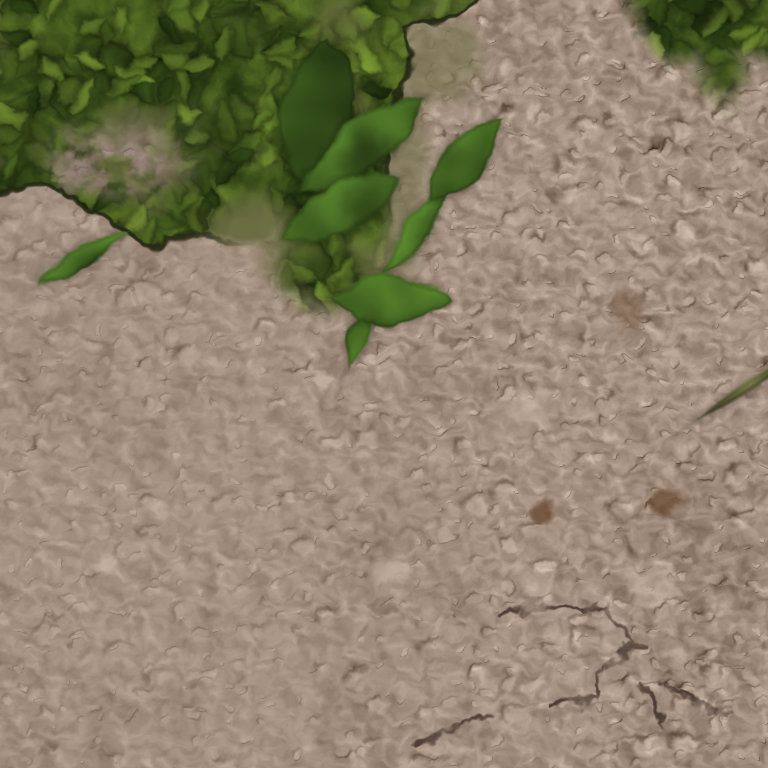
This texture is drawn by a Shadertoy shader. Its source:

```glsl
// Dry pebbled soil with fine cracks, bordered above by leafy green ground cover.

vec2 hash2(vec2 p) {
  vec3 q = fract(p.xyx * vec3(.1031, .103, .0973));
  q += dot(q, q.yzx + 33.33);
  return fract((q.xx + q.yz) * q.zy);
}

float corner(vec2 cell, vec2 offset) {
  return dot(hash2(cell) * 2. - 1., offset);
}

float gradientNoise(vec2 p) {
  vec2 i = floor(p), f = fract(p), e = vec2(1, 0);
  vec2 u = f * f * (3. - 2. * f);
  return mix(mix(corner(i, f), corner(i + e, f - e), u.x),
    mix(corner(i + e.yx, f - e.yx), corner(i + 1., f - 1.), u.x), u.y);
}

float fbm(vec2 p) {
  float sum = 0., amp = .6;
  for (int i = 0; i < 4; i++) {
    sum += amp * gradientNoise(p);
    p = mat2(1.6, 1.2, -1.2, 1.6) * p + 7.3;
    amp *= .5;
  }
  return sum;
}

vec2 warp(vec2 p, float freq, float amount) {
  return p + amount * vec2(fbm(p * freq + 3.), fbm(p * freq + 41.));
}

// Distance to the segment from s.xy to s.zw.
float segment(vec2 p, vec4 s) {
  vec2 ab = s.zw - s.xy, q = p - s.xy;
  return length(q - ab * clamp(dot(q, ab) / dot(ab, ab), 0., 1.));
}

float spot(vec2 p, float x, float y, float w, float h) {
  return 1. - smoothstep(.5, 1.2, length((p - vec2(x, y)) / vec2(w, h)));
}

// Signed brightness of scattered stones: lit bodies with a dark crescent.
float pebbles(vec2 p, float freq) {
  vec2 g = p * freq;
  float light = 0.;
  for (int k = 0; k < 9; k++) {
    vec2 id = floor(g) + vec2(k % 3 - 1, k / 3 - 1);
    vec2 rnd = hash2(id + freq), q = g - id - .15 - .7 * hash2(id + 19.);
    float r = mix(.14, .38, rnd.y * rnd.y), l = length(q * vec2(.85, 1.15)) / r;
    float rim = exp(-12. * (l - 1.) * (l - 1.));
    float facing = dot(q / r, vec2(-.5, .8)) * (rnd.y > .5 ? 1. : -1.);
    light += step(rnd.x, .4) * (.5 - .5 * smoothstep(.5, 1., l) - rim * smoothstep(-.1, .9, facing));
  }
  return light;
}

vec3 soil(vec2 p) {
  vec2 q = warp(p, 34., .024), grain = q * vec2(30, 42);
  float rough = mix(.6, 1., smoothstep(.3, 1.1, p.x + .35 * p.y));
  float tone = .6 * fbm(p * 5.) + .6 * fbm(p * 19.);
  vec3 c = mix(vec3(.57, .49, .43), vec3(.65, .57, .51), smoothstep(-.4, .08, tone));
  float relief = fbm(grain + .13) - fbm(grain - .13);
  c += rough * (.28 * relief + .15 * pebbles(q, 22.) + .13 * pebbles(q, 43.));
  c += rough * .14 * gradientNoise(q * vec2(75, 105));
  // Pale stones and rusty hollows.
  float pale = spot(q, .515, .257, .028, .02) + spot(q, .14, .267, .017, .017)
    + spot(q, .417, .505, .01, .01) + .6 * spot(q, .85, .235, .032, .032)
    + .6 * spot(q, .685, .465, .03, .03);
  c = mix(c, vec3(.78, .71, .65), .75 * pale);
  float rust = spot(q, .868, .348, .025, .02) + spot(q, .705, .332, .022, .018)
    + .6 * spot(q, .82, .59, .025, .03);
  c = mix(c, vec3(.4, .27, .17), .7 * rust);
  // Crack with side branches.
  vec2 k = warp(p, 22., .045);
  float d = min(segment(k, vec4(.65, .2, .79, .21)), segment(k, vec4(.79, .21, .825, .155)));
  d = min(d, min(segment(k, vec4(.825, .155, .785, .13)), segment(k, vec4(.785, .13, .775, .09))));
  d = min(d, min(segment(k, vec4(.775, .09, .71, .08)), segment(k, vec4(.64, .07, .545, .035))));
  d = min(d, min(segment(k, vec4(.83, .11, .865, .055)), segment(k, vec4(.86, .105, .96, .07))));
  float depth = mix(.15, .9, smoothstep(-.3, .2, fbm(p * 17.)));
  return mix(c, vec3(.27, .21, .18), depth * (1. - smoothstep(.001, .006, d)));
}

// Paints a pointed leaf from axis.xy to axis.zw, with half width w.
vec3 leaf(vec3 under, vec2 p, vec4 axis, float w, vec3 tint) {
  vec2 ab = axis.zw - axis.xy, dir = normalize(ab), q = p - axis.xy;
  float t = dot(q, dir) / length(ab), y = dot(q, vec2(-dir.y, dir.x));
  float d = abs(y) - w * 4. * t * (1. - t);
  vec3 c = tint * (1. + .2 * y / w + .5 * gradientNoise(p * 22.));
  c *= mix(.8, 1., smoothstep(0., .008, -d));
  under *= mix(.85, 1., smoothstep(0., .012, d));
  return mix(under, c, 1. - smoothstep(-.003, .003, d));
}

vec3 foliage(vec2 p) {
  vec3 dark = vec3(.13, .2, .06), bright = vec3(.4, .5, .17);
  vec3 c = mix(dark, bright, smoothstep(-.45, .5, fbm(p * 9.) + .6 * fbm(p * 30.)));
  for (int k = 0; k < 27; k++) {
    float freq = 11. + 5. * float(k / 9);
    vec2 id = floor(p * freq) + vec2(k % 3 - 1, k / 3 % 3 - 1), rnd = hash2(id + freq);
    vec2 mid = id + hash2(id + 57.), arm = .45 * sin(6.283 * rnd.x + vec2(1.571, 0));
    c = leaf(c, p, vec4(mid - arm, mid + arm) / freq, .22 / freq, mix(dark, bright, rnd.y));
  }
  float haze = max(spot(p, .33, .68, .07, .07), .7 * smoothstep(.02, .3, fbm(p * 8. + 20.)));
  return mix(c, vec3(.44, .44, .28), .9 * haze);
}

// Signed distance to the leafy cover, negative inside.
float canopy(vec2 p) {
  float d = min(segment(p, vec4(0, .93, .36, .95)) - .18, segment(p, vec4(.17, .8, .3, .78)) - .1);
  d = min(d, min(segment(p, vec4(.42, .68, .42, .92)) - .075, segment(p, vec4(.43, 1, .6, 1.06)) - .065));
  return min(d, min(segment(p, vec4(.9, 1, 1, 1)) - .075, segment(p, vec4(.93, .96, .94, .89)) - .025));
}

void mainImage(out vec4 fragColor, in vec2 fragCoord) {
  vec2 p = fragCoord / iResolution.xy, q = warp(p, 13., .05), l = warp(p, 18., .022);
  vec3 ground = soil(p), green = vec3(.26, .39, .13);
  float d = canopy(q);
  // Olive haze, cover, bare gap and shadowed rim.
  float haze = max(spot(q, .56, .92, .08, .07), spot(q, .49, .76, .08, .17));
  vec3 c = mix(ground, vec3(.46, .45, .31), .65 * haze);
  float gap = spot(q, .15, .785, .1, .06) * smoothstep(-.25, .1, fbm(p * 24.));
  vec3 cover = mix(foliage(warp(p, 25., .028)), ground * .85, gap);
  float crisp = 1. - max(spot(p, .42, .65, .16, .15), spot(p, .95, .95, .2, .2));
  float edge = mix(.022, .003, crisp);
  c = mix(c, cover, 1. - smoothstep(-edge, edge, d));
  c = mix(c, vec3(.1, .12, .05), .8 * crisp * (1. - smoothstep(.001, .005, abs(d))));
  // Prominent leaves and a grass blade over the soil.
  c = leaf(c, l, vec4(.4, .75, .43, .95), .05, green * .7);
  c = leaf(c, l, vec4(.39, .75, .55, .87), .033, green);
  c = leaf(c, l, vec4(.37, .69, .52, .77), .034, green);
  c = leaf(c, l, vec4(.5, .64, .59, .77), .016, green * 1.2);
  c = leaf(c, l, vec4(.56, .74, .655, .845), .03, green);
  c = leaf(c, l, vec4(.485, .61, .453, .52), .013, green * 1.1);
  c = leaf(c, l, vec4(.43, .61, .587, .61), .032, green * 1.1);
  c = leaf(c, l, vec4(.045, .63, .16, .695), .014, green * 1.2);
  c = leaf(c, p, vec4(.91, .455, 1.04, .54), .006, vec3(.4, .4, .24));
  fragColor = vec4(clamp(c, 0., 1.), 1);
}
```
